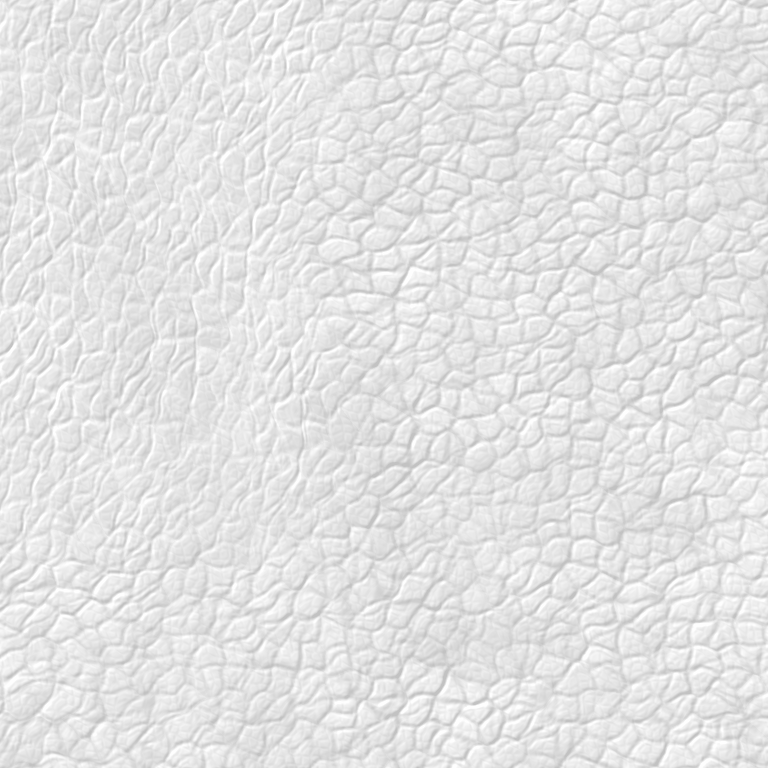
Give the GLSL for this texture, as a Shadertoy shader.

```glsl
#define GRAIN_COUNT 31.0
#define FOLD_COUNT 15.0
#define PORE_COUNT 88.0
#define CREASE_WIDTH 0.34
#define RELIEF 0.115
#define RELIEF_STEP 0.0019
#define LIGHT_DIR vec2(-0.64, 0.77)
#define LEATHER_TONE 0.897
#define MOTTLE 0.016

vec2 hash2(vec2 p) {
    vec3 q = fract(vec3(p.xyx) * vec3(0.1031, 0.1030, 0.0973));
    q += dot(q, q.yzx + 33.33);
    return fract((q.xx + q.yz) * q.zy);
}

float valueNoise(vec2 p) {
    vec2 i = floor(p), f = fract(p);
    f = f * f * (3.0 - 2.0 * f);
    return mix(mix(hash2(i).x, hash2(i + vec2(1, 0)).x, f.x),
               mix(hash2(i + vec2(0, 1)).x, hash2(i + vec2(1, 1)).x, f.x), f.y);
}

// Stretched cells: x = distance to centre, y = gap to next cell, z = cell id
vec3 cells(vec2 p, vec2 axis, float stretch) {
    vec2 base = floor(p), f = fract(p);
    float nearest = 9.0, second = 9.0, id = 0.0;
    for (int j = -2; j <= 2; j++)
    for (int i = -2; i <= 2; i++) {
        vec2 g = vec2(i, j);
        vec2 rnd = hash2(base + g + 57.0);
        vec2 r = g + 0.05 + 0.9 * rnd - f;
        float d = length(vec2(dot(r, axis) / stretch,
                              dot(r, vec2(-axis.y, axis.x)) * stretch));
        if (d < nearest) {
            second = nearest;
            nearest = d;
            id = fract(rnd.x * 7.3 + rnd.y * 3.7);
        } else {
            second = min(second, d);
        }
    }
    return vec3(nearest, second - nearest, id);
}

// Share of the tall, thin grain on the left side
float tallGrain(vec2 p) {
    float side = 1.0 - smoothstep(0.34, 0.5, p.x + 0.04 * sin(p.y * 11.0));
    return side * smoothstep(0.2, 0.36, p.y);
}

// Height x, and tint of the grain cell y
vec2 leather(vec2 p) {
    float tall = tallGrain(p);
    float angle = mix(0.38 + 0.22 * sin(p.x * 5.0 - p.y * 6.0), 1.36 + 0.22 * sin(p.y * 9.0 + p.x * 8.0), tall);
    vec2 axis = vec2(cos(angle), sin(angle));

    // Wobble the crease lines
    vec2 w = p + 0.005 * sin(p.yx * vec2(41.0, 37.0) + vec2(0.5, 2.1))
               + 0.0018 * sin(p.yx * vec2(133.0, 147.0) + p.xy * 60.0);

    vec3 grain = cells(w * GRAIN_COUNT, axis, mix(1.1, 1.32, tall));
    vec3 fold = cells(w * FOLD_COUNT + 19.0, axis, mix(1.25, 1.5, tall));
    vec3 pore = cells(w * PORE_COUNT + 71.0, axis, 1.05);

    float depth = mix(0.45, 1.15, valueNoise(p * 13.0 + 4.0));
    float h = depth * smoothstep(0.0, CREASE_WIDTH, grain.y);
    h += 0.55 * smoothstep(0.0, CREASE_WIDTH * 0.5, fold.y);
    h += 0.22 * smoothstep(0.0, 0.5, pore.y);
    h -= mix(0.75, 0.3, tall) * grain.x * grain.x;
    return vec2(h, grain.z);
}

void mainImage(out vec4 fragColor, in vec2 fragCoord) {
    vec2 p = fragCoord / iResolution.y;
    vec2 toLight = LIGHT_DIR * RELIEF_STEP;
    float tall = tallGrain(p);

    // Light on the slopes
    vec2 surface = leather(p);
    float slope = leather(p - toLight).x - leather(p + toLight).x;
    float tone = LEATHER_TONE + RELIEF * slope;

    // Shaded creases, pale on the thin grain
    tone += (surface.x - 0.95) * mix(0.04, -0.015, tall);
    tone += (surface.y - 0.5) * 0.022;

    // Broad stains and fine mottling
    float stain = valueNoise(p * 5.0 + 2.0) + valueNoise(p * 12.0) - 1.0;
    tone += MOTTLE * 1.5 * stain;
    tone += MOTTLE * 2.2 * (valueNoise(p * 95.0) - 0.5);
    tone += MOTTLE * 1.6 * (valueNoise(p * 190.0 + 31.0) - 0.5);
    float seam = (p.x - 0.5 - 0.04 * sin(p.y * 8.0)) / 0.06;
    tone -= 0.018 * exp(-seam * seam);

    fragColor = vec4(vec3(clamp(tone, 0.76, 0.995)), 1.0);
}
```
